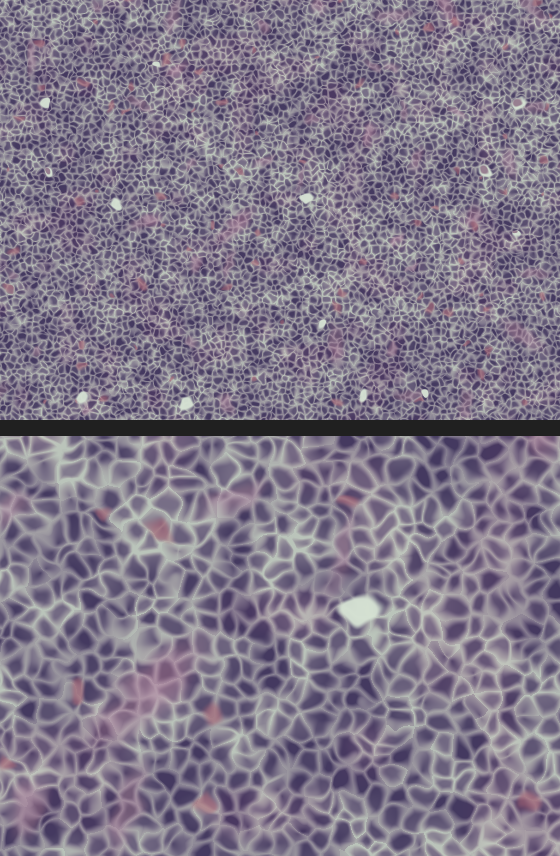
Top: the whole. Bottom: its middle third, enlarged.
Write a WebGL 2 fragment shader that draws this texture.

```glsl
#version 300 es
precision highp float;
// Stained tissue section: packed dark nuclei, pale rims, pink strands and small holes.

uniform vec2 u_resolution;
out vec4 fragColor;

// Lengths are fractions of the canvas height.
const float CELLS_PER_HEIGHT = 65.0;
const float CELL_JITTER = 0.86;
const float RIM_CONTRAST = 0.66;
const float CELL_VARIATION = 0.32;
const float MOTTLE = 0.42;
const float TONE_BASE = 0.49;
const vec3 NUCLEUS = vec3(0.265, 0.225, 0.375);
const vec3 CYTOPLASM = vec3(0.47, 0.435, 0.53);
const vec3 PALE = vec3(0.63, 0.62, 0.64);
const vec3 RIM = vec3(0.73, 0.77, 0.73);
const vec3 STRAND_PINK = vec3(0.61, 0.49, 0.58);
const vec3 SPECK_RED = vec3(0.66, 0.40, 0.46);
const vec3 HOLE_WHITE = vec3(0.84, 0.89, 0.83);

float hash(vec2 p) {
  return fract(sin(dot(p, vec2(127.1, 311.7))) * 43758.547);
}

vec2 hash2(vec2 p) {
  return vec2(hash(p), hash(p + vec2(37.2, 17.9)));
}

float noise(vec2 p) {
  vec2 i = floor(p), f = fract(p);
  f = f * f * (3.0 - 2.0 * f);
  float low = mix(hash(i), hash(i + vec2(1.0, 0.0)), f.x);
  float high = mix(hash(i + vec2(0.0, 1.0)), hash(i + 1.0), f.x);
  return mix(low, high, f.y);
}

// Nearest and second nearest cell centre distances, and the cell's random value.
vec3 nearestCells(vec2 p) {
  vec2 base = floor(p);
  float first = 9.0, second = 9.0, id = 0.0;
  for (int y = -1; y <= 1; y++) {
    for (int x = -1; x <= 1; x++) {
      vec2 cell = base + vec2(x, y);
      vec2 centre = cell + 0.5 + CELL_JITTER * (hash2(cell) - 0.5);
      float d = length(p - centre);
      if (d < first) {
        second = first;
        first = d;
        id = hash(cell + 71.3);
      } else {
        second = min(second, d);
      }
    }
  }
  return vec3(first, second, id);
}

// Coverage by randomly turned soft ellipses on a jittered grid.
float scatter(vec2 p, float spacing, float chance, float radius, float stretch, float softness, float seed) {
  vec2 base = floor(p / spacing);
  float cover = 0.0;
  for (int y = -1; y <= 1; y++) {
    for (int x = -1; x <= 1; x++) {
      vec2 cell = base + vec2(x, y);
      vec2 key = cell + seed;
      if (hash(key + 5.7) > chance) continue;
      vec2 q = p - (cell + 0.15 + 0.7 * hash2(key)) * spacing;
      float angle = 6.2832 * hash(key + 9.1);
      float c = cos(angle), s = sin(angle);
      q = vec2(c * q.x + s * q.y, c * q.y - s * q.x);
      q.x /= mix(1.0, stretch, hash(key + 13.3));
      float size = radius * mix(0.4, 1.0, hash(key + 21.9));
      float d = length(q) / size;
      cover = max(cover, 1.0 - smoothstep(1.0 - softness, 1.0 + softness, d));
    }
  }
  return cover;
}

vec3 stain(float tone) {
  vec3 color = mix(NUCLEUS, CYTOPLASM, clamp(tone / 0.46, 0.0, 1.0));
  color = mix(color, PALE, clamp((tone - 0.46) / 0.36, 0.0, 1.0));
  return mix(color, RIM, clamp((tone - 0.82) / 0.2, 0.0, 1.0));
}

void main() {
  vec2 p = gl_FragCoord.xy / u_resolution.y;
  vec2 wobble = vec2(noise(p * 70.0), noise(p * 70.0 + 43.0)) - 0.5;

  // Packed cells, dark within and pale along their shared borders
  vec3 cells = nearestCells(p * CELLS_PER_HEIGHT + 0.7 * wobble);
  float depth = cells.y - cells.x + 0.5 * (0.43 - cells.x);
  float rim = 1.0 - smoothstep(-0.15, 0.75, depth);
  float tone = TONE_BASE + RIM_CONTRAST * (rim - 0.5);
  tone += CELL_VARIATION * (cells.z - 0.5) * (1.2 - 0.6 * rim);
  tone += MOTTLE * (noise(p * 38.0 + 11.0) - 0.5);
  tone += 0.14 * (noise(p * 7.0 + 3.0) - 0.5);
  vec3 color = stain(tone);

  // Pink strands and a faint uneven tint
  vec2 rough = p + 0.012 * wobble;
  float strand = scatter(rough, 0.13, 0.45, 0.017, 4.0, 0.6, 31.0);
  color = mix(color, STRAND_PINK + 0.15 * (tone - 0.5), 0.65 * strand);
  float tint = smoothstep(0.5, 0.9, noise(p * 19.0 + 57.0));
  color += tint * vec3(0.025, -0.005, 0.005);

  // Small red cells
  float speck = scatter(rough, 0.07, 0.3, 0.009, 1.8, 0.5, 83.0);
  color = mix(color, SPECK_RED, 0.6 * speck);

  // White holes, a few with a pink core
  vec2 edge = p + 0.008 * wobble;
  float hole = scatter(edge, 0.16, 0.3, 0.017, 1.6, 0.25, 127.0);
  float core = scatter(edge + vec2(0.003, -0.003), 0.16, 0.08, 0.011, 1.6, 0.3, 127.0);
  color = mix(color, HOLE_WHITE, 0.95 * hole);
  color = mix(color, STRAND_PINK - 0.06, 0.85 * core);

  fragColor = vec4(color, 1.0);
}
```
